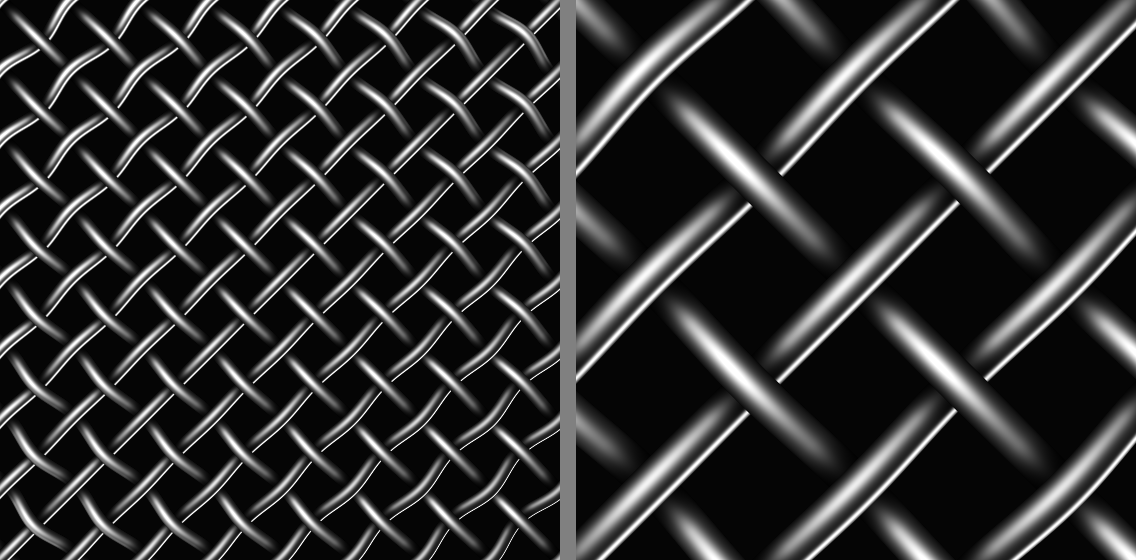
Left: the whole. Right: its middle third, enlarged.
Reproduce this texture procedurally as a WebGL 1 fragment shader.

```glsl
precision highp float;
// Diagonal plain weave of polished steel wire over black, seen in slight perspective.

uniform vec2 u_resolution;

const float REPEATS = 8.1;
const float RADIUS = 0.142; // wire radius, in units of the wire spacing

float bell(float x, float width) {
    x /= width;
    return exp(-x * x);
}

// Position on a wire: x across (-1..1), y along from its raised crossing (-1..1), z height
vec3 wirePoint(float across, float along, float viewAcross, float parity) {
    float index = floor(across + 0.5);
    float a = mod(along + index + parity, 2.0) - 1.0;
    float height = cos(3.14159265 * a);
    // raised parts lean outward from the centre of view
    float offset = across - index - 0.014 * height * viewAcross;
    return vec3(offset / RADIUS, a, height);
}

float coverage(float s, float pixel) {
    return clamp((1.0 - abs(s)) * RADIUS / pixel + 0.5, 0.0, 1.0);
}

// Falling wire: one soft highlight, brightest before the raised crossing
float fallingLight(vec3 w, vec2 view) {
    float body = 0.15 * sqrt(max(1.0 - w.x * w.x, 0.0));
    float glow = 0.22 + 0.7 * bell(w.y + 0.18 + 0.15 * view.y, 0.5);
    float band = glow * bell(w.x + 0.08 - 0.12 * view.x, 0.46);
    float rim = 0.4 * view.x * view.x * bell(w.x - 0.78 * sign(view.x), 0.2);
    return (body + band + rim) * smoothstep(-1.15, -0.2, w.z);
}

// Rising wire: a broad highlight and a sharp glint along its lower edge
float risingLight(vec3 w, vec2 view) {
    float body = 0.13 * sqrt(max(1.0 - w.x * w.x, 0.0));
    float glow = 0.25 + (0.58 - 0.2 * view.x) * bell(w.y + 0.05 + 0.35 * view.y, 0.65);
    float band = glow * bell(w.x + 0.2 + 0.1 * view.x, 0.4);
    float glint = 0.95 * bell(w.x - 0.82 - 0.14 * view.x, 0.14 - 0.05 * view.x);
    return (body + band) * smoothstep(-1.2, -0.3, w.z) + glint;
}

void main() {
    vec2 p = gl_FragCoord.xy / u_resolution;
    p.y = 1.0 - p.y;
    vec2 g = (p - 0.5) * REPEATS + 0.5;
    float pixel = 1.4142 * REPEATS / min(u_resolution.x, u_resolution.y);

    // diagonal axes: u runs down to the right, v up to the right
    float u = g.x + g.y;
    float v = g.x - g.y;
    vec2 view = vec2(u - 1.0, v);

    vec3 falling = wirePoint(v, u, view.y, 1.0);
    vec3 rising = wirePoint(u, v, view.x, 0.0);

    // brightness and coverage of each wire
    vec2 fallingLayer = vec2(fallingLight(falling, view.yx / 8.0), coverage(falling.x, pixel));
    vec2 risingLayer = vec2(risingLight(rising, view / 8.0), coverage(rising.x, pixel));

    // the higher wire covers the lower one
    float fallingOnTop = step(rising.z, falling.z);
    vec2 top = mix(risingLayer, fallingLayer, fallingOnTop);
    vec2 below = mix(fallingLayer, risingLayer, fallingOnTop);

    float light = mix(0.02, below.x, below.y);
    light = mix(light, top.x, top.y);
    gl_FragColor = vec4(vec3(clamp(light, 0.0, 1.0)), 1.0);
}
```
